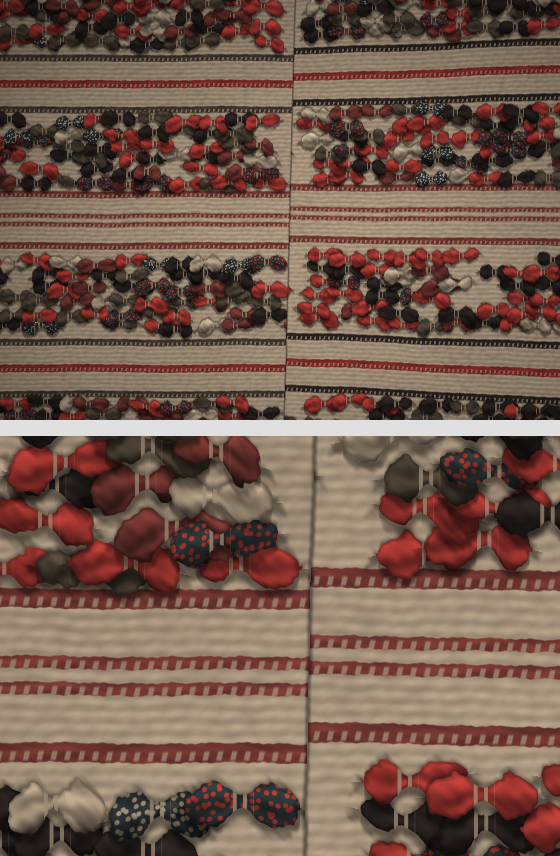
Top, the full canvas; bottom, a detail of the centre.
A WebGL 2 fragment shader for this texture:

```glsl
#version 300 es
precision highp float;
// Two sewn panels of a ribbed cream rag rug with stitched stripes and bands of knotted cloth tufts.
uniform vec2 u_resolution;
out vec4 fragColor;

const float RIBS = 96.0;      // weave ribs over the canvas height; one rib is the unit
const float PERIOD = 32.5;    // from one tuft band to the next
const vec2 CELL = vec2(6.4, 2.9);
const float ROWS = 6.0;
const vec3 CREAM = vec3(0.69, 0.61, 0.515);
const vec3 RED = vec3(0.60, 0.20, 0.18);
const vec3 MAROON = vec3(0.40, 0.19, 0.17);
const vec3 BLACK = vec3(0.15, 0.125, 0.115);
const vec3 OLIVE = vec3(0.29, 0.25, 0.20);
const vec3 TEAL = vec3(0.17, 0.23, 0.24);

vec2 hash2(vec2 p) {
    vec3 q = fract(p.xyx * vec3(0.1031, 0.1030, 0.0973));
    q += dot(q, q.yzx + 33.33);
    return fract((q.xx + q.yz) * q.zy);
}

// Distance to the nearest scattered point
float cellular(vec2 p) {
    vec2 base = floor(p);
    float nearest = 2.0;
    for (int j = -1; j <= 1; j++)
        for (int i = -1; i <= 1; i++) {
            vec2 id = base + vec2(i, j);
            nearest = min(nearest, length(id + hash2(id) - p));
        }
    return nearest;
}

// Layered sines, roughly -1 to 1
float waves(vec2 p) {
    float a = sin(p.x + 1.7 * sin(p.y * 0.8));
    float b = sin(p.y * 1.9 + 1.3 * sin(p.x * 1.6) + 2.0);
    return 0.45 * a + 0.35 * b + 0.2 * sin(3.7 * p.x - 3.1 * p.y);
}

vec3 weave(vec2 p) {
    float rib = 0.5 + 0.5 * cos(6.2832 * (p.y + 0.14 * waves(p * vec2(0.5, 0.3))));
    float slub = cellular(p * vec2(0.75, 1.0) + vec2(p.y * 0.3, 0.0));
    float age = waves(p * vec2(0.07, 0.11));
    return CREAM * (0.91 + 0.13 * rib - 0.13 * slub + 0.03 * age);
}

// Dyed weft crossed by a row of slanted cream warp stitches
vec3 stripe(vec3 ground, float x, float off, float halfWidth, vec3 dye, float px) {
    float edge = halfWidth - abs(off) + 0.1 * waves(vec2(x * 2.3, halfWidth * 9.0));
    float gap = abs(fract(x * 0.95 + off * 0.22) - 0.5);
    float stitch = smoothstep(0.27, 0.12, gap)
                 * smoothstep(0.5, 0.2, abs(off - halfWidth * 0.35));
    vec3 yarn = dye * (1.0 + 0.16 * waves(vec2(x * 0.6, off * 3.0)));
    yarn = mix(yarn, CREAM * 0.92, 0.72 * stitch);
    return mix(ground, yarn, smoothstep(-px, px, edge));
}

vec3 clothColour(float pick, vec2 q) {
    if (pick < 0.32) return RED;
    if (pick < 0.44) return MAROON;
    if (pick < 0.66) return BLACK;
    if (pick < 0.80) return OLIVE;
    if (pick < 0.90) return CREAM * 0.92;
    float print = cellular(q * 1.6);
    vec3 motif = mix(CREAM * 0.85, RED, step(0.5, fract(pick * 91.0)));
    return mix(motif, mix(BLACK, TEAL, 0.6), smoothstep(0.2, 0.42, print));
}

// A strip pinched by a knot, with two ragged flared ends and a soft shadow
vec3 tuft(vec3 under, vec2 q, vec2 seed, float px) {
    float side = q.x < 0.0 ? 0.0 : 1.0;
    vec2 shape = hash2(seed + 17.0 + 31.0 * side);
    float reach = mix(3.2, 4.9, shape.x);
    float along = abs(q.x) / reach;
    q.y -= (shape.y - 0.4) * 2.0 * along;
    float flare = mix(1.25, 2.0, shape.y) * (0.3 + 0.8 * smoothstep(0.02, 0.5, along));
    flare *= sqrt(max(1.0 - along * along * along, 0.0));
    float ragged = 0.28 * waves(q * 1.9 + seed * 5.0) * smoothstep(0.0, 0.4, along);
    float inside = min(flare - abs(q.y), (1.0 - along) * reach) + ragged;
    float fold = sin(q.y / (0.22 + 0.35 * along) + 6.0 * shape.x + 1.5 * waves(q + seed));
    float shade = 0.93 + 0.17 * fold - 0.17 * q.y + 0.13 * waves(q * 1.3 + seed);
    shade *= 0.68 + 0.32 * smoothstep(0.0, 0.5, inside);
    vec3 cloth = clothColour(hash2(seed + 5.0).x, q + seed) * shade;
    float knot = smoothstep(0.95, 0.7, abs(q.x)) * smoothstep(0.1, 0.6, sin(q.x * 8.0));
    cloth = mix(cloth, CREAM * 0.9, 0.75 * knot);
    under *= 1.0 - 0.42 * smoothstep(-0.9, 0.0, inside + 0.25 * sign(q.y));
    return mix(under, cloth, smoothstep(-px, px, inside));
}

vec3 tuftBand(vec3 ground, vec2 p, float band, float seam, float panel, float px) {
    vec2 home = vec2(floor(p.x / CELL.x), floor(p.y / CELL.y + ROWS * 0.5));
    for (int j = 1; j >= -1; j--)
        for (int i = -1; i <= 1; i++) {
            vec2 id = home + vec2(i, j);
            vec2 seed = id + vec2(53.0 * panel, 19.0 * band) + 70.0;
            vec2 jitter = hash2(seed) - 0.5;
            vec2 centre = (id + 0.5 - vec2(0.0, ROWS * 0.5)) * CELL + jitter * vec2(4.0, 1.5);
            bool present = id.y >= 0.0 && id.y < ROWS && hash2(seed + 9.0).y > 0.1;
            if (present && abs(centre.x - seam) > 3.2) ground = tuft(ground, p - centre, seed, px);
        }
    return ground;
}

void main() {
    float px = RIBS / u_resolution.y;
    vec2 p = vec2(gl_FragCoord.x, u_resolution.y - gl_FragCoord.y) * px;   // y runs down

    // The right panel sits higher and fans out from the seam
    float seam = 67.5 - 0.026 * p.y + 0.12 * waves(p.yy * 0.4);
    float panel = step(seam, p.x);
    float y = p.y + panel * (1.5 - (p.y - 45.0) * 0.00107 * (p.x - seam));
    y += 0.18 * waves(vec2(p.x * 0.13 + panel * 4.0, y * 0.05)) - 2.25;
    vec3 colour = weave(vec2(p.x + panel * 40.0, y));

    // Alternate stripe groups: dark-red-dark, then red with a thin pair between
    float group = floor(y / PERIOD);
    float odd = mod(group, 2.0);
    float off = y - (group + 0.5) * PERIOD + mix(-0.67, 0.67, odd);
    vec3 outerDye = mix(mix(OLIVE, BLACK, 0.35 + 0.65 * panel), MAROON * 1.05, odd);
    vec3 innerDye = mix(RED * 0.82, MAROON * 1.1, odd);
    for (float s = -1.0; s <= 1.0; s += 2.0) {
        colour = stripe(colour, p.x, off - 5.9 * s, 0.72, outerDye, px);
        colour = stripe(colour, p.x, off - odd * s, mix(0.8, 0.5, odd), innerDye, px);
    }

    colour *= 1.0 - 0.4 * smoothstep(0.35, 0.0, abs(p.x - seam));
    float band = floor(y / PERIOD + 0.5);
    colour = tuftBand(colour, vec2(p.x, y - band * PERIOD), band, seam, panel, px);

    // Dim light falling off toward the corners
    vec2 away = (p - vec2(72.0, 55.0)) / vec2(66.0, 52.0);
    fragColor = vec4(colour * (1.02 - 0.2 * dot(away, away)), 1.0);
}
```
